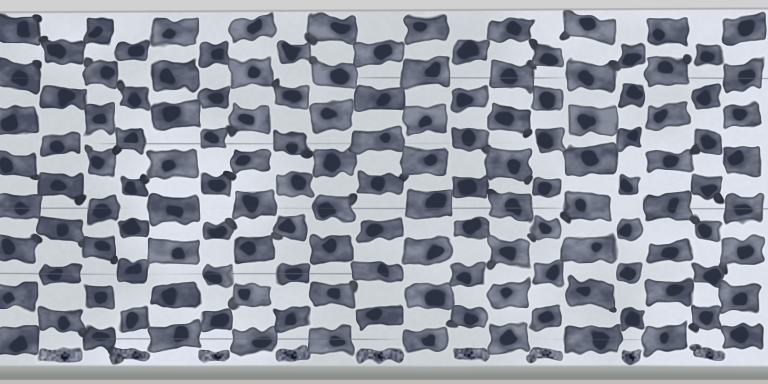
A Shadertoy shader for this texture:

```glsl
const int COLUMNS = 19;
const float ROW_PITCH = 0.115;
const float columnWidth[COLUMNS] = float[](
    0.120, 0.115, 0.078, 0.078, 0.130, 0.073, 0.109, 0.089, 0.109, 0.125,
    0.115, 0.094, 0.109, 0.078, 0.135, 0.063, 0.120, 0.073, 0.104);

float hash(vec2 p) {
    vec3 q = fract(p.xyx * 0.1031);
    q += dot(q, q.yzx + 33.33);
    return fract((q.x + q.y) * q.z);
}

vec2 hash2(vec2 p) {
    return vec2(hash(p), hash(p + 57.3));
}

float noise(vec2 p) {
    vec2 i = floor(p), f = fract(p);
    f = f * f * (3.0 - 2.0 * f);
    return mix(mix(hash(i), hash(i + vec2(1, 0)), f.x),
               mix(hash(i + vec2(0, 1)), hash(i + 1.0), f.x), f.y);
}

float fbm(vec2 p) {
    return 0.55 * noise(p) + 0.3 * noise(p * 2.1 + 7.0) + 0.15 * noise(p * 4.3 + 19.0);
}

float roundedBox(vec2 p, vec2 halfSize, float radius) {
    vec2 q = abs(p) - halfSize + radius;
    return length(max(q, 0.0)) + min(max(q.x, q.y), 0.0) - radius;
}

vec3 paperColor(vec2 p) {
    float glow = fbm(p * vec2(2.0, 3.0) + 4.0) + 0.12 * p.x;
    vec3 paper = mix(vec3(0.80, 0.82, 0.84), vec3(0.87, 0.89, 0.93), smoothstep(0.5, 0.85, glow));
    return paper + 0.025 * (fbm(p * 90.0) - 0.5);
}

// Stains one washed cell with its dark rim and nucleus onto the paper
vec3 paintCell(vec3 color, vec2 p, vec2 id, float width, float px) {
    bool wide = mod(id.x, 2.0) < 0.5;
    bool last = !wide && id.y > 6.5;
    vec2 h = hash2(id + 11.0), k = hash2(id + 83.0), m = hash2(id + 141.0);
    vec2 q = p - (h - 0.5) * vec2(0.012, 0.014);
    q.y += q.x * (k.x - 0.5) * 0.28;
    q += (vec2(noise(p * 38.0 + id * 13.0), noise(p * 38.0 + id * 17.0 + 40.0)) - 0.5) * 0.016;

    // Flared box with an occasional knob on one corner
    vec2 size = vec2(width * 0.5 * mix(0.9, 1.08, k.y),
                     (wide ? 0.034 : 0.028) * mix(0.85, 1.15, m.x));
    if (last) size.y = 0.015;
    float along = min(abs(q.x) / size.x, 1.2);
    float d = roundedBox(q, size * vec2(1.0, 0.9 + 0.17 * along * along), 0.011);
    vec2 corner = size * sign(vec2(m.y, h.x) - 0.5) * 0.92;
    float knob = length(q - corner) - 0.012;
    if (k.x > 0.62) d = min(d, knob);

    // Uneven wash
    float wash = fbm(p * vec2(24.0, 36.0) + id * 9.0);
    float depth = 1.5 * (wash - 0.5) + 0.55 * m.y + 0.15 + 0.3 * smoothstep(0.35, 0.0, id.x / 19.0);
    vec3 ink = mix(vec3(0.53, 0.55, 0.61), vec3(0.29, 0.31, 0.38), clamp(depth, 0.0, 1.0));
    ink *= 1.0 - 0.28 * smoothstep(-0.008, -0.001, d);
    if (k.x > 0.62) ink *= 1.0 - 0.35 * smoothstep(0.004, -0.006, knob);

    // Nucleus in a soft halo
    vec2 center = (vec2(k.y, h.y) - 0.5) * size * vec2(0.75, 0.4);
    vec2 nucleus = vec2(1.15, 1.0) * mix(0.015, 0.021, h.x) * (last ? 0.65 : 1.0);
    float r = length((q - center) / nucleus);
    ink = mix(ink, vec3(0.27, 0.29, 0.36), 0.6 * smoothstep(1.9, 0.8, r));
    ink = mix(ink, vec3(0.16, 0.18, 0.24), 0.92 * smoothstep(1.15, 0.8, r));
    if (last) ink += 0.3 * (noise(p * 160.0) - 0.4);

    color += 0.03 * smoothstep(0.010, 0.002, d);
    return mix(color, ink, smoothstep(px, -px, d - 0.001));
}

void mainImage(out vec4 fragColor, in vec2 fragCoord) {
    vec2 p = fragCoord / iResolution.xy * vec2(2.0, 1.0);
    float px = 1.0 / iResolution.y;
    vec3 color = paperColor(p);

    // Columns of uneven width, every other one shifted by half a row
    float x = 0.039;
    for (int i = 0; i < COLUMNS; i++) {
        float width = columnWidth[i];
        if (i > 0) x += 0.5 * (columnWidth[i - 1] + width) + 0.005;
        if (abs(p.x - x) > 0.12) continue;
        float top = i % 2 == 0 ? 0.922 : 0.862;
        float row = clamp(round((top - p.y) / ROW_PITCH), 0.0, 7.0);
        float y = max(top - row * ROW_PITCH, 0.075);
        color = paintCell(color, p - vec2(x, y), vec2(i, row), width, px);
    }

    // Fine horizontal scratches
    for (int i = 0; i < 5; i++) {
        float n = float(i);
        float y = 0.115 + 0.17 * n + 0.003 * noise(vec2(p.x * 3.0, n));
        float worn = smoothstep(0.5, 0.7, noise(vec2(p.x * 2.5 + n * 5.0, n * 3.0)));
        color = mix(color, vec3(0.40, 0.41, 0.45), 0.5 * worn * smoothstep(0.001 + px, 0.0, abs(p.y - y)));
    }

    // Strip edges above and below
    float upper = p.y - 0.968 - 0.005 * p.x;
    color = mix(color, vec3(0.82, 0.82, 0.82), smoothstep(-px, px, upper));
    color = mix(color, vec3(0.60, 0.61, 0.62), 0.7 * smoothstep(0.005, 0.0, abs(upper)));
    float lower = 0.046 + 0.002 * noise(vec2(p.x * 6.0, 2.0)) - p.y;
    vec3 rim = mix(vec3(0.66, 0.68, 0.67), vec3(0.54, 0.56, 0.55), smoothstep(0.0, 0.03, lower));
    color = mix(color, rim, smoothstep(-0.004, 0.004, lower));
    color = mix(color, vec3(0.76, 0.74, 0.73), smoothstep(0.013, 0.009, p.y));

    fragColor = vec4(clamp(color, 0.0, 1.0), 1.0);
}
```
